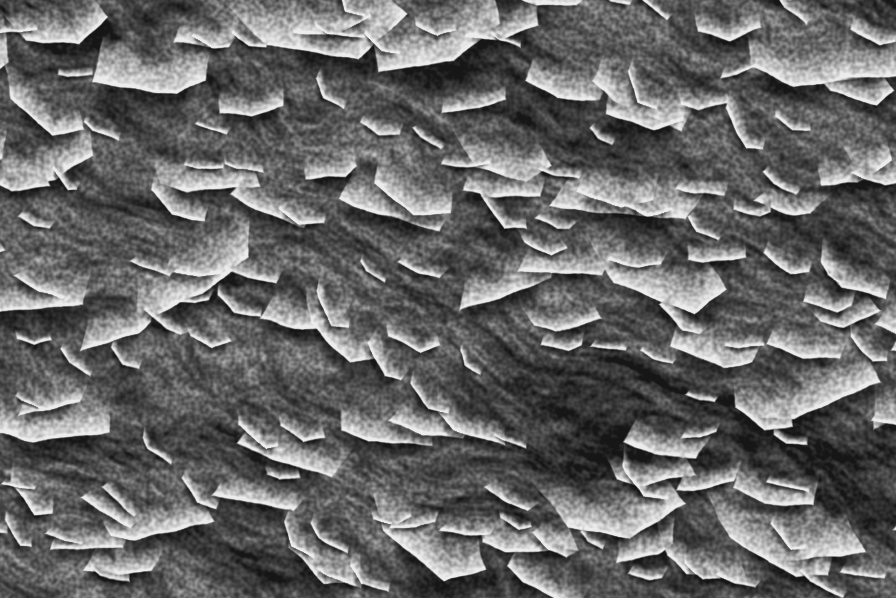
Write a Shadertoy shader that draws this texture.

```glsl
// Craggy grey rock face: grainy, bright-lipped ledges over dark fibrous stone.

const float STONE_TONE = 0.335;
const float LIP_TONE = 0.92;
const float FACE_TONE = 0.47;
const float EDGE_BLUR = 0.0022;

vec2 hash2(vec2 p) {
    vec3 h = fract(p.xyx * vec3(0.1031, 0.1030, 0.0973));
    h += dot(h, h.yzx + 33.33);
    return fract((h.xx + h.yz) * h.zy);
}

vec2 rotate(vec2 p, float angle) {
    float c = cos(angle), s = sin(angle);
    return vec2(c * p.x + s * p.y, c * p.y - s * p.x);
}

float cornerSlope(vec2 cell, vec2 corner, vec2 f) {
    float angle = 6.2832 * hash2(cell + corner).x;
    return dot(vec2(cos(angle), sin(angle)), f - corner);
}

// Gradient noise, roughly -0.7 to 0.7
float noise(vec2 p) {
    vec2 cell = floor(p), f = fract(p);
    vec2 u = f * f * f * (f * (f * 6.0 - 15.0) + 10.0);
    float low = mix(cornerSlope(cell, vec2(0, 0), f), cornerSlope(cell, vec2(1, 0), f), u.x);
    float high = mix(cornerSlope(cell, vec2(0, 1), f), cornerSlope(cell, vec2(1, 1), f), u.x);
    return mix(low, high, u.y);
}

float fbm(vec2 p) {
    float sum = 0.0, weight = 0.6;
    for (int i = 0; i < 4; i++) {
        sum += weight * noise(p);
        p = rotate(p, 0.5) * 2.03 + 17.3;
        weight *= 0.55;
    }
    return sum;
}

// Dark gullies running down to the right
float gully(vec2 p) {
    return smoothstep(0.02, 0.4, noise(rotate(p, -0.6) * vec2(1.7, 4.2) + 41.0));
}

// Folded, fibrous stone lit as relief
float stone(vec2 p) {
    vec2 bend = vec2(noise(p * 5.0), noise(p * 5.0 + 31.0));
    vec2 q = rotate(p + 0.07 * bend, -0.45);
    vec2 lightStep = vec2(0.004, -0.012);
    float relief = fbm(q * vec2(7.0, 13.0)) - fbm((q + lightStep) * vec2(7.0, 13.0));
    float fibre = noise(q * vec2(22.0, 90.0));
    return STONE_TONE + 0.55 * relief + 0.11 * fibre
        + 0.13 * noise(p * 6.0 + 9.0) - 0.15 * gully(p);
}

// Lays one ledge over the tone: kinked sharp lip below, fading top, cast shadow
float addLedge(float tone, vec2 q, vec2 size, vec2 shape, float rough) {
    float x = q.x - (shape.x - 0.5) * size.x;
    float rise = max(-x * mix(-0.1, 0.6, shape.y), x * mix(0.0, 0.6, shape.x));
    float depth = q.y + size.y - rise;
    float side = abs(q.x + (shape.y - 0.5) * q.y) - size.x;
    float t = depth / size.y;

    float under = smoothstep(-1.2, 0.0, t) * step(depth, 0.0);
    tone *= 1.0 - 0.58 * under * smoothstep(0.0, -0.4 * size.x, side);

    float body = smoothstep(EDGE_BLUR, -EDGE_BLUR, max(side, -depth));
    float fade = 1.0 - smoothstep(0.4, 1.9, t + 0.7 * rough);
    float lit = mix(FACE_TONE, LIP_TONE, exp(-0.95 * max(t, 0.0)));
    lit += 0.1 * smoothstep(0.008, 0.002, depth) + 0.12 * rough;
    return mix(tone, lit, body * fade);
}

// Scatters ledges of one size, sparse along the gullies
float addLedges(float tone, vec2 p, float spacing, float amount, float slimness,
                float tilt, float rough, float seed) {
    vec2 home = floor(p / spacing);
    for (int j = 1; j >= -1; j--) {
        for (int i = -1; i <= 1; i++) {
            vec2 cell = home + vec2(i, j);
            vec2 place = hash2(cell + seed);
            vec2 shape = hash2(cell + seed + 57.0);
            vec2 pick = hash2(cell + seed + 113.0);
            vec2 center = (cell + 0.2 + 0.6 * place) * spacing;
            if (pick.x > amount * (1.0 - 0.7 * gully(center))) continue;
            vec2 size = spacing * mix(0.3, 0.56, pick.y) * vec2(1.0, slimness * mix(0.7, 1.2, shape.x));
            float angle = tilt + 0.9 * (place.y - 0.5);
            tone = addLedge(tone, rotate(p - center, angle), size, shape, rough);
        }
    }
    return tone;
}

void mainImage(out vec4 fragColor, in vec2 fragCoord) {
    vec2 p = fragCoord / iResolution.y + 3.0;
    float rough = noise(p * 26.0) + 0.5 * noise(p * 57.0);
    vec2 chipped = p + 0.005 * vec2(noise(p * 21.0), noise(p * 21.0 + 50.0));

    // Broad shelves first, small slabs on top
    float tone = stone(p);
    tone = addLedges(tone, chipped, 0.20, 0.85, 0.55, -0.05, rough, 11.0);
    tone = addLedges(tone, chipped, 0.125, 0.60, 0.48, -0.15, rough, 233.0);
    tone = addLedges(tone, chipped, 0.075, 0.36, 0.36, -0.35, rough, 419.0);

    // Fine stipple, strongest on mid tones
    float grain = noise(p * 135.0) + 0.6 * noise(p * 83.0 + 7.0);
    tone += grain * mix(0.1, 0.26, smoothstep(0.2, 0.5, tone)) * (1.0 - 0.5 * smoothstep(0.65, 0.9, tone));

    tone = clamp(tone, 0.09, 0.93);
    fragColor = vec4(vec3(tone, tone - 0.004, tone), 1.0);
}
```
